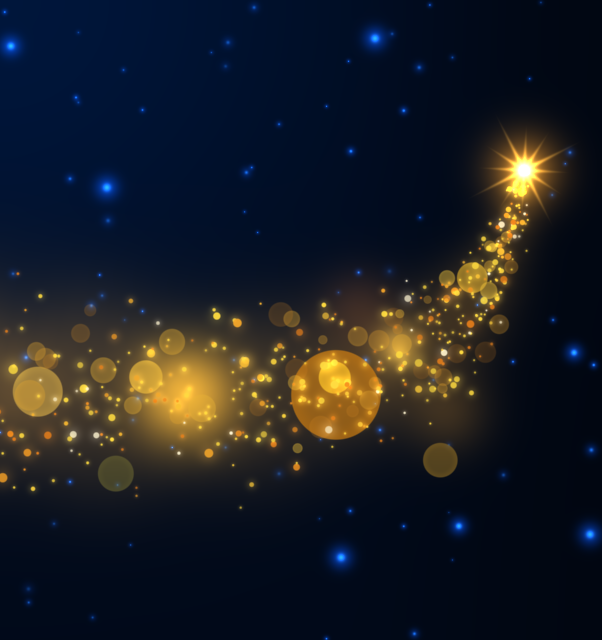
This background is drawn by a WebGL 1 fragment shader. Its source:

```glsl
precision highp float;
// A golden comet: a starburst at upper right trails a curved band of haze,
// translucent discs and sparks across a navy sky dotted with blue stars.
// The band is a cubic curve; loops scatter its particles by hashed offsets.
uniform vec2 u_resolution;

vec4 hash4(float n) {
  return fract(sin(n * vec4(12.989, 78.233, 37.719, 93.989) + vec4(1.0, 2.0, 3.0, 4.0)) * 43758.5);
}

// Centre line of the trail, from the left edge (t = 0) to the star (t = 1)
vec2 trail(float t) {
  float s = 1.0 - t;
  return s * s * s * vec2(-0.02, 0.41) + 3.0 * s * s * t * vec2(0.50, 0.33)
       + 3.0 * s * t * t * vec2(0.78, 0.42) + t * t * t * vec2(0.819, 0.734);
}

float halfWidth(float t) {
  return 0.008 + 0.15 * (1.0 - t * sqrt(t));
}

// Random point in the band, denser toward its centre line
vec2 scatter(float t, float across) {
  vec2 normal = normalize(vec2(-3.0 * t * t * t, 1.0));
  return trail(t) + normal * across * halfWidth(t);
}

float glow(vec2 p, vec2 c, float r) {
  vec2 d = (p - c) / r;
  return exp(-dot(d, d));
}

// Flat disc with a slightly brighter rim
float bokeh(vec2 p, vec2 c, float r) {
  float px = 1.0 / u_resolution.y;
  float d = length(p - c);
  float fill = 1.0 - smoothstep(r - px, r + px, d);
  return fill * (0.85 + 0.15 * smoothstep(0.6 * r, r, d));
}

vec3 blueStar(vec2 p, vec2 c, float size) {
  return vec3(0.02, 0.25, 0.75) * glow(p, c, size * 2.2) * 0.7
       + vec3(0.15, 0.5, 0.9) * glow(p, c, size * 0.7);
}

vec3 starburst(vec2 p) {
  vec2 d = p - vec2(0.819, 0.734);
  float r = length(d);
  vec3 light = vec3(0.45, 0.27, 0.05) * exp(-r * r / 0.0035)
             + vec3(1.0, 0.65, 0.12) * exp(-r / 0.017)
             + vec3(1.0, 0.95, 0.75) * exp(-r * r / 0.00018);
  // Six crossing streaks; every third one is long
  for (int i = 0; i < 6; i++) {
    float k = float(i);
    float a = radians(27.0 + 30.0 * k);
    vec2 dir = vec2(cos(a), sin(a));
    float reach = mod(k, 3.0) < 0.5 ? 0.105 : 0.075;
    float taper = max(0.0, 1.0 - abs(dot(d, dir)) / reach);
    float off = dot(d, vec2(-dir.y, dir.x)) / (0.0008 + 0.0028 * taper);
    light += vec3(1.0, 0.72, 0.22) * taper * taper * exp(-off * off);
  }
  return light;
}

void main() {
  vec2 p = gl_FragCoord.xy / u_resolution.y;
  float px = 1.0 / u_resolution.y;

  // Navy sky, bluest at upper left
  vec3 col = mix(vec3(0.003, 0.035, 0.095), vec3(0.0, 0.085, 0.23),
                 glow(p, vec2(0.0, 1.0), 0.55));
  col *= 1.0 - 0.3 * smoothstep(0.5, 0.95, p.x);

  // Scattered faint stars, then the brightest ones
  for (int i = 0; i < 80; i++) {
    vec4 h = hash4(float(i) + 11.0);
    col += blueStar(p, h.xy * vec2(0.95, 1.0), 0.0015 + 0.003 * h.z * h.z) * (0.2 + 0.6 * h.w);
  }
  col += blueStar(p, vec2(0.586, 0.940), 0.008);
  col += blueStar(p, vec2(0.167, 0.707), 0.008);
  col += blueStar(p, vec2(0.533, 0.129), 0.008);
  col += blueStar(p, vec2(0.922, 0.165), 0.008);
  col += blueStar(p, vec2(0.717, 0.178), 0.006);
  col += blueStar(p, vec2(0.897, 0.449), 0.006);
  col += blueStar(p, vec2(0.017, 0.928), 0.007);

  // Warm haze around the centre line
  float haze = 0.0;
  for (int i = 0; i < 40; i++) {
    float t = float(i) / 39.0;
    haze = max(haze, glow(p, trail(t), 0.016 + 0.8 * halfWidth(t)) * (1.0 - 0.5 * t));
  }
  haze *= 0.85 + 0.15 * sin(p.x * 23.0 + 1.0) * cos(p.y * 17.0);
  col += vec3(0.38, 0.25, 0.06) * haze;
  col += vec3(0.60, 0.43, 0.05) * glow(p, vec2(0.29, 0.385), 0.075);
  col += vec3(0.50, 0.38, 0.10) * glow(p, vec2(0.622, 0.460), 0.035);
  col += vec3(0.20, 0.13, 0.03) * glow(p, vec2(0.70, 0.355), 0.065);
  col += vec3(0.16, 0.08, 0.02) * glow(p, vec2(0.56, 0.52), 0.06);

  // Large landmark discs
  col = mix(col, vec3(0.86, 0.52, 0.06), 0.65 * bokeh(p, vec2(0.525, 0.383), 0.070));
  col = mix(col, vec3(0.96, 0.74, 0.15), 0.75 * bokeh(p, vec2(0.523, 0.410), 0.025));
  col = mix(col, vec3(0.85, 0.68, 0.28), 0.65 * bokeh(p, vec2(0.059, 0.388), 0.039));
  col = mix(col, vec3(0.95, 0.75, 0.24), 0.65 * bokeh(p, vec2(0.228, 0.411), 0.026));
  col = mix(col, vec3(0.45, 0.43, 0.20), 0.55 * bokeh(p, vec2(0.181, 0.260), 0.028));
  col = mix(col, vec3(0.55, 0.42, 0.14), 0.65 * bokeh(p, vec2(0.688, 0.281), 0.027));
  col = mix(col, vec3(0.92, 0.72, 0.18), 0.60 * bokeh(p, vec2(0.738, 0.566), 0.024));

  // Smaller translucent discs
  for (int i = 0; i < 46; i++) {
    vec4 h = hash4(float(i) + 200.0);
    float r = (0.008 + 0.017 * h.z) * (1.0 - 0.45 * h.x);
    vec3 tint = mix(vec3(0.80, 0.45, 0.10), vec3(0.95, 0.78, 0.24), h.w);
    col = mix(col, tint, (0.15 + 0.35 * h.w) * bokeh(p, scatter(h.x * 0.93, 2.0 * h.y - 1.0), r));
  }

  // Sparks: tiny yellow, orange and white dots with soft halos
  for (int i = 0; i < 430; i++) {
    vec4 h = hash4(float(i) + 500.0);
    vec4 g = hash4(float(i) + 1300.5);
    float t = h.x;
    float r = (0.0016 + 0.006 * h.w * h.w * h.w) * (1.0 - 0.3 * t);
    float d = length(p - scatter(t, 1.35 * (h.y + h.z - 1.0)));
    vec3 tint = mix(vec3(0.92, 0.50, 0.10), vec3(1.0, 0.86, 0.25), smoothstep(0.1, 0.5, g.x));
    tint = mix(tint, vec3(1.0, 0.96, 0.82), step(0.92, g.x));
    col += tint * 0.16 * exp(-d * d / (5.0 * r * r));
    col = mix(col, tint, (0.6 + 0.4 * g.y) * (1.0 - smoothstep(r - px, r + px, d)));
  }

  col += starburst(p);
  gl_FragColor = vec4(min(col, 1.0), 1.0);
}
```
